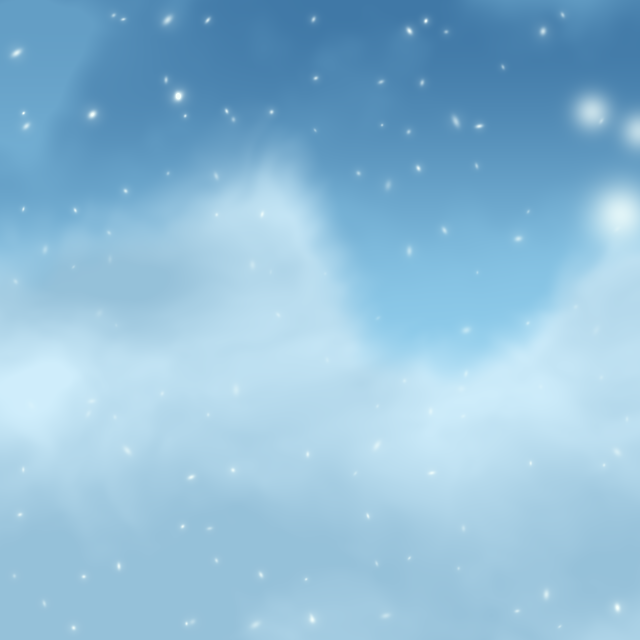
Reproduce this texture procedurally as a WebGL 1 fragment shader.

```glsl
precision highp float;
// Soft winter sky: a blue gradient behind a billowing bank of pale cloud,
// shaped by warped value-noise fbm below a curved skyline, with falling snow
// scattered on jittered grids as small tilted streaks and blurred glows.

uniform vec2 u_resolution;

const vec3 SKY_TOP = vec3(0.25, 0.47, 0.65);
const vec3 SKY_LOW = vec3(0.56, 0.80, 0.92);
const vec3 CLOUD_LIGHT = vec3(0.81, 0.93, 0.985);
const vec3 CLOUD_SHADE = vec3(0.585, 0.755, 0.85);
const vec3 SNOW = vec3(0.95, 1.0, 0.99);
const float CLOUD_SCALE = 4.0;
const float CLOUD_SOFTNESS = 0.10;
const float CLOUD_BILLOW = 0.42;
const float WISP_AMOUNT = 0.45;
const float SNOW_AMOUNT = 0.9;

float hash(vec2 p) {
  vec3 q = fract(vec3(p.xyx) * 0.1031);
  q += dot(q, q.yzx + 33.33);
  return fract((q.x + q.y) * q.z);
}

float noise(vec2 p) {
  vec2 cell = floor(p);
  vec2 f = fract(p);
  f = f * f * f * (f * (f * 6.0 - 15.0) + 10.0);
  float low = mix(hash(cell), hash(cell + vec2(1.0, 0.0)), f.x);
  float high = mix(hash(cell + vec2(0.0, 1.0)), hash(cell + vec2(1.0)), f.x);
  return mix(low, high, f.y);
}

float fbm(vec2 p) {
  float sum = 0.0;
  float weight = 0.53;
  for (int i = 0; i < 4; i++) {
    sum += weight * noise(p);
    p = mat2(1.6, 1.2, -1.2, 1.6) * p + 17.3;
    weight *= 0.48;
  }
  return sum;
}

// Soft elliptical blob, 1 at its centre.
float blob(vec2 p, vec2 centre, vec2 radius) {
  vec2 d = (p - centre) / radius;
  return exp(-dot(d, d));
}

// Height of the cloud bank: a tall left billow, a dip, a rise at the right.
float skyline(float x) {
  float d = (x - 0.36) / 0.17;
  return 0.45 + 0.36 * exp(-d * d)
       + 0.20 * (1.0 - smoothstep(0.1, 0.4, x))
       + 0.25 * smoothstep(0.68, 1.0, x);
}

// One layer of flakes, at most one in each grid cell.
float snowLayer(vec2 p, float cells, float chance, float radius, float seed) {
  vec2 id = floor(p * cells);
  vec2 key = id + seed;
  vec2 jitter = vec2(hash(key + 3.1), hash(key + 47.7));
  vec2 d = p - (id + 0.2 + 0.6 * jitter) / cells;
  float tilt = (hash(key + 81.3) - 0.65) * 2.2;
  float c = cos(tilt);
  float s = sin(tilt);
  d = mat2(c, -s, s, c) * d;
  float size = radius * mix(0.65, 1.25, hash(key + 120.9));
  float stretch = mix(1.1, 2.0, hash(key + 159.2));
  vec2 e = d / (size * vec2(0.75, 0.75 * stretch));
  float core = exp(-dot(e, e));
  float halo = 0.22 * exp(-dot(d, d) / (size * size * 6.0));
  float shine = mix(0.35, 1.0, hash(key + 201.4));
  return step(hash(key + 240.6), chance) * shine * (core + halo);
}

void main() {
  vec2 p = gl_FragCoord.xy / u_resolution;

  // Sky with faint, thin wisps.
  vec3 color = mix(SKY_LOW, SKY_TOP, smoothstep(0.42, 0.99, p.y));
  float wisp = smoothstep(0.42, 0.8, fbm(p * 3.6 + 61.0));
  wisp += 0.7 * blob(p, vec2(0.06, 0.95), vec2(0.22, 0.1));
  color = mix(color, SKY_LOW, WISP_AMOUNT * min(wisp, 1.0));

  // Cloud bank, broken up by warped noise.
  vec2 warp = vec2(fbm(p * 3.0 + 7.0), fbm(p * 3.0 + 29.0)) - 0.5;
  float billow = fbm(p * CLOUD_SCALE + warp * 1.2 + 11.0) - 0.5;
  float depth = skyline(p.x + 0.12 * warp.x) - p.y + CLOUD_BILLOW * billow;
  float cover = smoothstep(-CLOUD_SOFTNESS, CLOUD_SOFTNESS * 1.2, depth);

  // Grey undersides: the lower haze and a shadow in the left billow.
  float shade = 0.85 * (1.0 - smoothstep(0.08, 0.46, p.y));
  shade += 0.85 * blob(p, vec2(0.19, 0.56), vec2(0.19, 0.085));
  shade += 1.1 * (fbm(p * vec2(4.0, 5.5) + warp + 43.0) - 0.47) + 0.12;
  vec3 cloud = mix(CLOUD_LIGHT, CLOUD_SHADE, clamp(shade, 0.0, 1.0));
  color = mix(color, cloud, cover);

  // Out-of-focus glows near the right edge.
  float glow = blob(p, vec2(0.97, 0.665), vec2(0.045))
             + 0.85 * blob(p, vec2(0.925, 0.825), vec2(0.028))
             + 0.8 * blob(p, vec2(1.0, 0.795), vec2(0.028));
  color = mix(color, SNOW, min(0.85 * glow, 1.0));

  // Snow, fainter across the bright middle.
  float snow = snowLayer(p, 13.0, 0.42, 0.0034, 5.0)
             + snowLayer(p, 9.0, 0.50, 0.0052, 71.0)
             + snowLayer(p, 5.0, 0.16, 0.0095, 133.0);
  snow *= mix(0.45, 1.0, smoothstep(0.08, 0.28, abs(p.y - 0.47)));
  color = mix(color, SNOW, min(SNOW_AMOUNT * snow, 1.0));

  gl_FragColor = vec4(color, 1.0);
}
```
